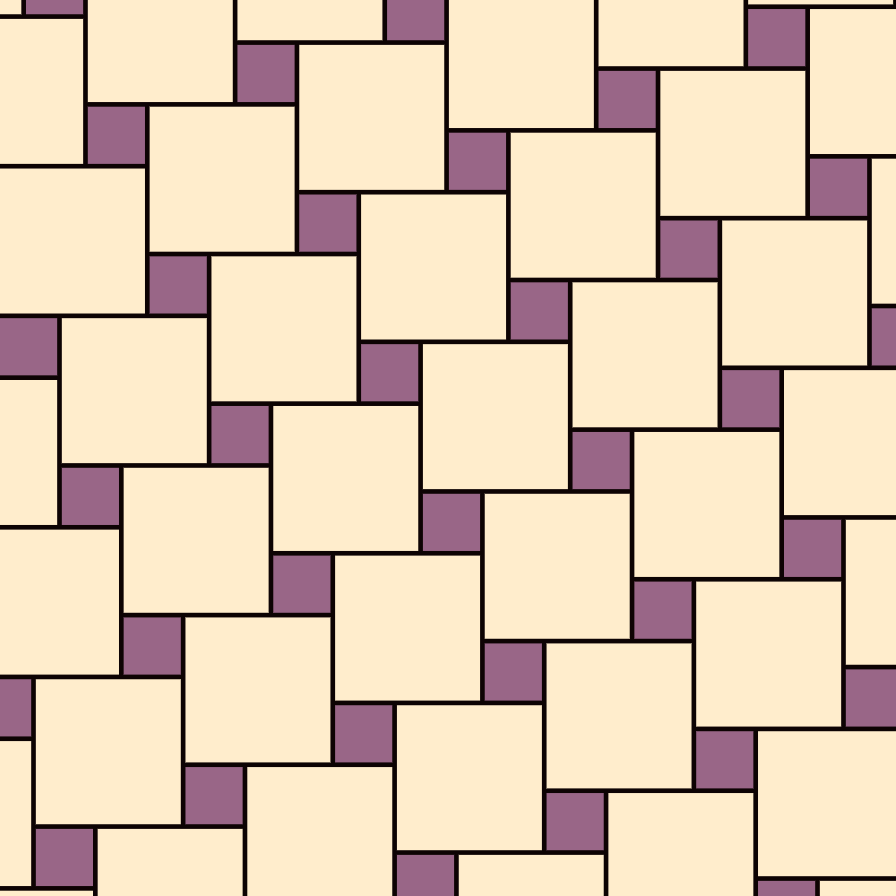
Write a Shadertoy shader that draws this pattern.

```glsl
// Pythagorean tiling: large cream squares and small purple squares with dark joints.

#define LARGE_SIDE 0.1670
#define SMALL_SIDE 0.0690
#define LINE_WIDTH 0.0052
#define TILE_ORIGIN vec2(0.5529, 0.5350)
#define CREAM vec3(1.00, 0.93, 0.80)
#define PURPLE vec3(0.60, 0.40, 0.53)
#define JOINT vec3(0.05, 0.01, 0.01)

// Signed distance to an axis-aligned square, negative inside
float squareDistance(vec2 p, float side) {
    vec2 q = abs(p) - 0.5 * side;
    return length(max(q, 0.0)) + min(max(q.x, q.y), 0.0);
}

void mainImage(out vec4 fragColor, in vec2 fragCoord) {
    float scale = min(iResolution.x, iResolution.y);
    float pixel = 1.0 / scale;
    vec2 p = (fragCoord - 0.5 * iResolution.xy) / scale + 0.5 - TILE_ORIGIN;

    // Lattice steps join each large square to its neighbours
    vec2 stepU = vec2(LARGE_SIDE, SMALL_SIDE);
    vec2 stepV = vec2(-SMALL_SIDE, LARGE_SIDE);
    vec2 cell = floor(vec2(dot(p, stepU), dot(p, stepV)) / dot(stepU, stepU) + 0.5);

    // Each small square hangs below the lower left corner of a large one
    vec2 smallOffset = 0.5 * vec2(SMALL_SIDE - LARGE_SIDE, -SMALL_SIDE - LARGE_SIDE);

    float largeDist = 1.0;
    float smallDist = 1.0;
    for (int j = -1; j <= 1; j++) {
        for (int i = -1; i <= 1; i++) {
            vec2 id = cell + vec2(i, j);
            vec2 local = p - id.x * stepU - id.y * stepV;
            largeDist = min(largeDist, squareDistance(local, LARGE_SIDE));
            smallDist = min(smallDist, squareDistance(local - smallOffset, SMALL_SIDE));
        }
    }

    // Fill the containing tile, then ink its border
    vec3 fill = largeDist < smallDist ? CREAM : PURPLE;
    float edgeDist = abs(min(largeDist, smallDist)) - 0.5 * LINE_WIDTH;
    float coverage = clamp(0.5 - edgeDist / pixel, 0.0, 1.0);

    fragColor = vec4(mix(fill, JOINT, coverage), 1.0);
}
```
